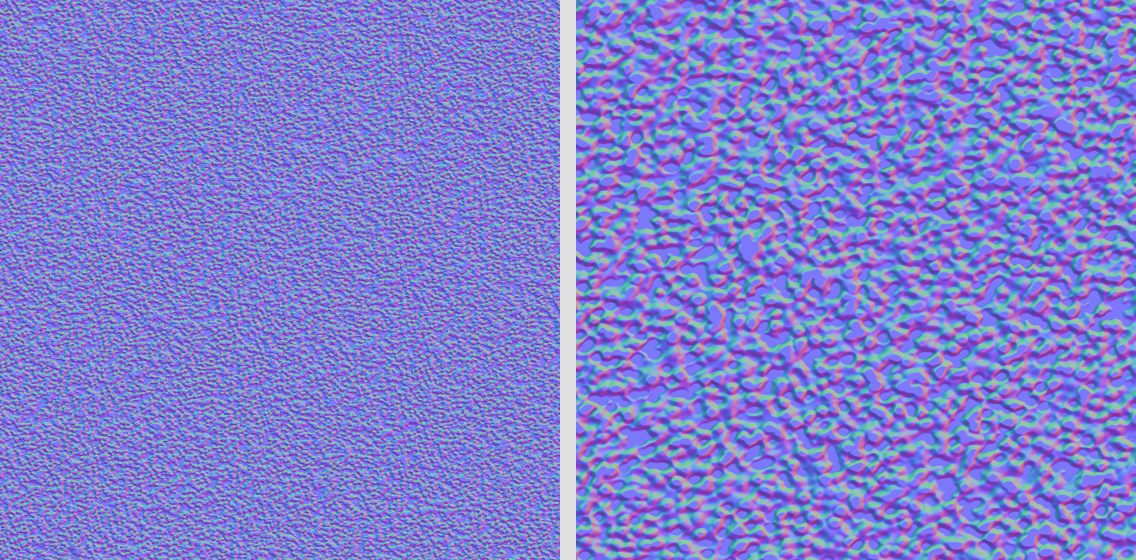
Left, the full canvas; right, a detail of the centre.
Give the GLSL for this texture map, as a WebGL 2 fragment shader.

```glsl
#version 300 es
precision highp float;
// Normal map of rough plaster: flat-topped grains split by narrow grooves.
// Randomly signed bumps scattered over cells form a height field, which is
// flattened into plateaus; its slopes are then encoded as colours.

uniform vec2 u_resolution;
out vec4 fragColor;

const vec2 GRAIN_DENSITY = vec2(168.0, 208.0); // cells across the canvas
const float SHEAR = 0.10;                      // slant of the grains
const float RELIEF = 0.0090;                   // height in canvas units
const float SLOPE_STEP = 0.0009;               // difference step, canvas units
const vec3 AXIS_STRENGTH = vec3(0.60, 0.62, 0.96); // saturation of each axis
const vec2 BASE_TILT = vec2(0.06, 0.09);       // lean of the flat areas
const int SAMPLES = 2;                         // samples per pixel side

vec3 hash3(vec2 cell) {
    vec3 h = fract(cell.xyx * vec3(0.1031, 0.1030, 0.0973));
    h += dot(h, h.yxz + 33.33);
    return fract((h.xxy + h.yzz) * h.zyx);
}

// Cellular noise: sum of smooth bumps, one jittered bump per cell
float scatteredBumps(vec2 p) {
    vec2 cell = floor(p);
    float total = 0.0;
    for (int y = -1; y <= 1; y++) {
        for (int x = -1; x <= 1; x++) {
            vec2 neighbour = cell + vec2(x, y);
            vec3 random = hash3(neighbour);
            vec2 offset = p - neighbour - random.xy;
            float falloff = max(1.0 - dot(offset, offset), 0.0);
            total += (2.0 * random.z - 1.0) * falloff * falloff * falloff;
        }
    }
    return total;
}

// Height: fine grains over broader lumps, clipped into plateaus and pits
float plasterHeight(vec2 uv, vec2 density) {
    vec2 p = vec2(uv.x, uv.y - SHEAR * uv.x) * density + 400.0;
    float bumps = scatteredBumps(p) + 0.28 * scatteredBumps(p * 0.53 + 17.3);
    return smoothstep(-0.48, 0.54, bumps);
}

// Outward slope on each axis, from forward differences
vec2 surfaceSlope(vec2 uv, float stepSize) {
    float here = plasterHeight(uv, GRAIN_DENSITY);
    float right = plasterHeight(uv + vec2(stepSize, 0.0), GRAIN_DENSITY);
    float above = plasterHeight(uv + vec2(0.0, stepSize), GRAIN_DENSITY);
    return RELIEF * (here - vec2(right, above)) / stepSize;
}

// Sharpen the right and upper faces, soften the opposite ones
vec2 skewSlope(vec2 slope, vec2 tilt) {
    return 1.2 * max(slope, 0.0) + 0.9 * min(slope, 0.0) - tilt;
}

vec3 encodeNormal(vec2 slope, vec3 axisStrength) {
    vec3 normal = normalize(vec3(slope, 1.0));
    return 0.5 + 0.5 * normal * axisStrength;
}

void main() {
    float canvasSize = min(u_resolution.x, u_resolution.y);
    vec3 colour = vec3(0.0);

    // Average a small grid of samples to smooth the edges
    for (int j = 0; j < SAMPLES; j++) {
        for (int i = 0; i < SAMPLES; i++) {
            vec2 jitter = (vec2(i, j) + 0.5) / float(SAMPLES) - 0.5;
            vec2 uv = (gl_FragCoord.xy + jitter) / canvasSize;
            vec2 slope = skewSlope(surfaceSlope(uv, SLOPE_STEP), BASE_TILT);
            colour += encodeNormal(slope, AXIS_STRENGTH);
        }
    }
    fragColor = vec4(colour / float(SAMPLES * SAMPLES), 1.0);
}
```
